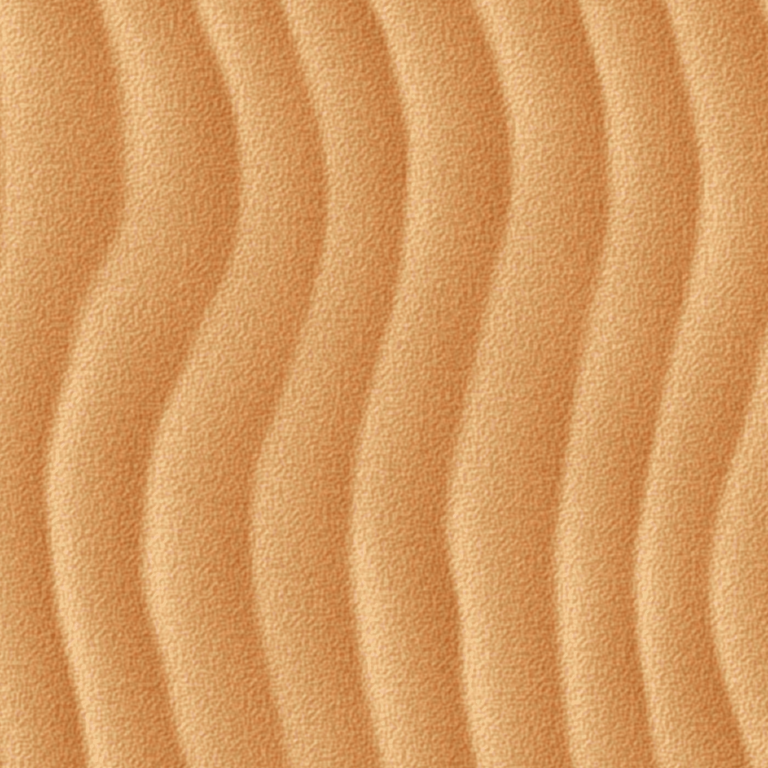
Write a WebGL 2 fragment shader that draws this texture.

```glsl
#version 300 es
precision highp float;
// Wind-rippled golden sand: wavy upright ridges under fine, side-lit grain.

uniform vec2 u_resolution;
out vec4 fragColor;

const float TAU = 6.2831853;
const float RIDGE_COUNT = 8.0;
const float GRAIN_SCALE = 175.0;
const vec3 SHADOW_SAND = vec3(0.69, 0.42, 0.19);
const vec3 MID_SAND = vec3(0.825, 0.597, 0.362);
const vec3 BRIGHT_SAND = vec3(0.96, 0.79, 0.57);

// Integer hash of a lattice cell, 0 to 1
float hash(ivec2 cell) {
  uvec2 q = uvec2(cell) * uvec2(1597334673u, 3812015801u);
  uint h = (q.x ^ q.y) * 1597334673u;
  h = (h ^ (h >> 15)) * 2246822519u;
  h ^= h >> 13;
  return float(h >> 8) / 16777216.0;
}

// Dot product of a cell's random unit gradient with the offset from it
float cornerSlope(ivec2 cell, vec2 offset) {
  float angle = TAU * hash(cell);
  return dot(vec2(cos(angle), sin(angle)), offset);
}

// Gradient noise, about -0.7 to 0.7
float gradientNoise(vec2 p) {
  ivec2 cell = ivec2(floor(p));
  vec2 f = fract(p);
  vec2 w = f * f * f * (f * (f * 6.0 - 15.0) + 10.0);
  float low = mix(cornerSlope(cell, f),
                  cornerSlope(cell + ivec2(1, 0), f - vec2(1, 0)), w.x);
  float high = mix(cornerSlope(cell + ivec2(0, 1), f - vec2(0, 1)),
                   cornerSlope(cell + ivec2(1, 1), f - vec2(1, 1)), w.x);
  return mix(low, high, w.y);
}

// Height difference along the light direction, giving raised grains
float sideLitGrain(vec2 p, vec2 lightStep) {
  return gradientNoise(p + lightStep) - gradientNoise(p - lightStep);
}

// Ridge coordinate: whole numbers lie on the crests
float ridgePhase(vec2 p) {
  float bend = 0.043 * sin(TAU * (p.y - 0.5)) * (0.75 + 0.4 * sin(0.5 * TAU * p.x));
  float drift = 0.075 * gradientNoise(p * vec2(2.6, 1.7) + vec2(4.3, 7.1));
  float wobble = 0.006 * gradientNoise(p * vec2(5.0, 8.0) + 21.0);
  return RIDGE_COUNT * (p.x - bend + drift + wobble);
}

// Tone of a slope falling from a lit crest into shade
float slopeTone(float t, float glow) {
  return mix(0.60, 0.27, smoothstep(0.08, 0.92, t)) + glow * exp(-t * t * 28.0);
}

// Tone across one ridge, with a steep climb to the next crest
float ridgeTone(float phase, float glow, float climb) {
  float t = fract(phase);
  return mix(slopeTone(t, glow), slopeTone(0.0, glow), smoothstep(1.0 - climb, 1.0, t));
}

// Three-stop sand ramp
vec3 sandColor(float tone) {
  vec3 lower = mix(SHADOW_SAND, MID_SAND, clamp(tone * 2.0, 0.0, 1.0));
  return mix(lower, BRIGHT_SAND, clamp(tone * 2.0 - 1.0, 0.0, 1.0));
}

void main() {
  vec2 p = gl_FragCoord.xy / u_resolution.y;

  // Broad ridges with uneven height and crest sharpness
  float unevenness = gradientNoise(p * vec2(4.0, 2.5) + 13.0);
  float patches = gradientNoise(p * vec2(9.0, 6.0) + 31.0);
  float glow = 0.17 + 0.16 * unevenness;
  float climb = 0.17 + 0.13 * patches;
  float form = ridgeTone(ridgePhase(p), glow, climb);
  float relief = 1.0 + 0.45 * unevenness;
  float tone = 0.5 + (form - 0.48) * relief + 0.07 * patches;

  // Fine grains over soft clumps
  vec2 grainPos = p * GRAIN_SCALE;
  float grain = sideLitGrain(grainPos, vec2(-0.22, 0.16));
  float fineGrain = gradientNoise(grainPos * 1.37 + 57.0);
  float clumps = gradientNoise(grainPos * 0.42 + 91.0);
  tone += 0.34 * grain + 0.18 * fineGrain + 0.12 * clumps;

  // Reddish grains in the shade, pale ones on the lit side
  vec3 color = sandColor(tone);
  float hueNoise = gradientNoise(grainPos * 0.6 + 133.0);
  float shade = 1.0 - smoothstep(0.3, 0.6, form);
  color += vec3(0.02, -0.012, -0.012) * (shade * 0.8 + hueNoise * 1.5);
  float pale = smoothstep(0.12, 0.45, hueNoise) * smoothstep(0.4, 0.7, form);
  color += vec3(-0.01, 0.012, 0.055) * pale;

  fragColor = vec4(clamp(color, 0.0, 1.0), 1.0);
}
```
